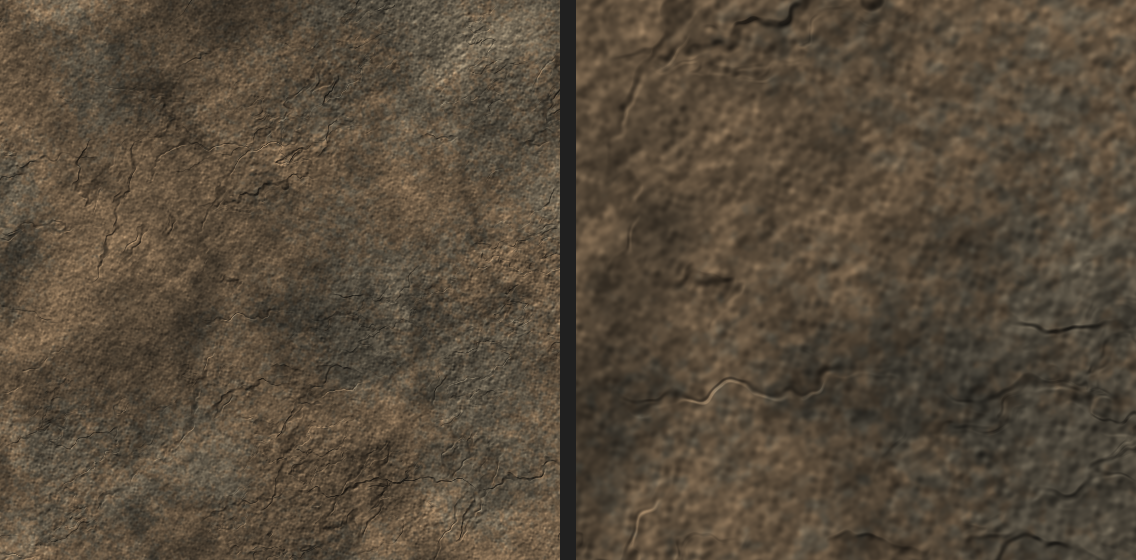
Left: the whole. Right: its middle third, enlarged.
This texture is drawn by a three.js fragment shader. Its source:

```glsl
varying vec2 vUv;

const vec3 DARK_EARTH = vec3(0.235, 0.207, 0.170);
const vec3 PALE_TAN = vec3(0.530, 0.447, 0.352);
const vec3 WARM_TINT = vec3(1.03, 1.00, 0.96);
const vec3 COOL_TINT = vec3(0.89, 0.955, 1.00);
const vec2 TO_LIGHT = vec2(-0.55, 0.83);
const float LIGHT_STEP = 0.0018;

float hash(vec2 p) {
  return fract(sin(dot(p, vec2(127.1, 311.7))) * 43758.5453);
}

float noise(vec2 p) {
  vec2 cell = floor(p);
  vec2 f = fract(p);
  f = f * f * (3.0 - 2.0 * f);
  float low = mix(hash(cell), hash(cell + vec2(1.0, 0.0)), f.x);
  float high = mix(hash(cell + vec2(0.0, 1.0)), hash(cell + vec2(1.0)), f.x);
  return mix(low, high, f.y);
}

vec2 rotate(vec2 p, float angle) {
  float c = cos(angle);
  float s = sin(angle);
  return vec2(c * p.x + s * p.y, c * p.y - s * p.x);
}

// Layered noise, normalised to 0..1
float fbm(vec2 p, int octaves) {
  float sum = 0.0;
  float total = 0.0;
  float amplitude = 0.5;
  for (int i = 0; i < 7; i++) {
    if (i >= octaves) break;
    sum += amplitude * noise(p);
    total += amplitude;
    amplitude *= 0.5;
    p = rotate(p, 0.6) * 2.03 + 17.3;
  }
  return sum / total;
}

vec2 jitter(vec2 p, float scale, float amount, int octaves) {
  vec2 q = p * scale;
  return p + amount * (vec2(fbm(q + 8.3, octaves), fbm(q + 63.5, octaves)) - 0.5);
}

// Zero-centred field stretched along the given direction
float strata(vec2 p, float angle, vec2 scale, float seed) {
  return fbm(rotate(p, angle) * scale + seed, 5) - 0.5;
}

float patches(vec2 p, float scale, float seed, float low, float high) {
  return smoothstep(low, high, fbm(rotate(p, 0.7) * scale + seed, 5));
}

// Thin groove where the field crosses zero
float fissure(float field, float width) {
  return 1.0 - smoothstep(0.0, width, abs(field));
}

// Sharp lip on one side, slow slope on the other
float ledge(float field) {
  return smoothstep(-0.02, 0.02, field) * exp(-8.0 * max(field, 0.0));
}

// x: surface height, y: depth of the cracks
vec2 relief(vec2 p) {
  vec2 q = jitter(p, 36.0, 0.030, 3);
  float diagonal = strata(q, 1.05, vec2(2.8, 8.5), 3.7);
  float level = strata(q, 0.15, vec2(3.5, 9.0), 41.2);
  float chips = strata(q, 0.45, vec2(10.0, 20.0), 77.9);
  float diagonalMask = patches(p, 5.0, 12.4, 0.46, 0.64);
  float levelMask = patches(p, 5.0, 58.1, 0.48, 0.66);
  float chipMask = patches(p, 6.0, 91.6, 0.44, 0.64);

  float cracks = fissure(diagonal, 0.022) * diagonalMask;
  cracks = max(cracks, fissure(level, 0.020) * levelMask);
  cracks = max(cracks, 0.5 * fissure(chips, 0.030) * chipMask);

  float height = 0.36 * ledge(diagonal) * diagonalMask;
  height += 0.40 * ledge(-level) * levelMask;
  height += 0.30 * ledge(chips) * chipMask;
  height += 0.8 * fbm(p * 20.0 + 6.1, 4);
  height += (0.85 + 0.45 * chipMask) * fbm(p * 115.0 + 29.0, 2);
  return vec2(height - 0.25 * cracks, cracks);
}

// Broad stains and fine mottling
float stain(vec2 p) {
  vec2 q = jitter(p, 6.0, 0.22, 6);
  float tone = 0.49 + 1.05 * (fbm(rotate(q, 0.5) * vec2(4.5, 7.5) + 20.7, 7) - 0.5);
  tone += 0.55 * (fbm(p * 40.0 + 35.0, 4) - 0.5);
  tone -= 0.23 * patches(q, 7.5, 71.3, 0.52, 0.70);
  tone += 0.25 * patches(q, 7.0, 14.9, 0.55, 0.65);
  return clamp(tone, 0.0, 1.0);
}

void main() {
  vec2 p = vUv;
  vec2 surface = relief(p);
  float slope = surface.x - relief(p + TO_LIGHT * LIGHT_STEP).x;

  vec3 color = mix(DARK_EARTH, PALE_TAN, stain(p));

  // Mineral tints with a coarse speckle
  float mineral = fbm(p * 4.5 + 48.2, 5) + 0.4 * (fbm(p * 130.0 + 5.5, 2) - 0.5);
  color *= mix(WARM_TINT, COOL_TINT, smoothstep(0.38, 0.68, mineral));

  // Side light, crack shadow and grit
  color *= 1.0 + clamp(1.4 * slope, -0.48, 0.42);
  color *= 1.0 - 0.28 * surface.y;
  color *= 0.84 + 0.32 * noise(rotate(p, 0.4) * 270.0);
  gl_FragColor = vec4(color, 1.0);
}
```
